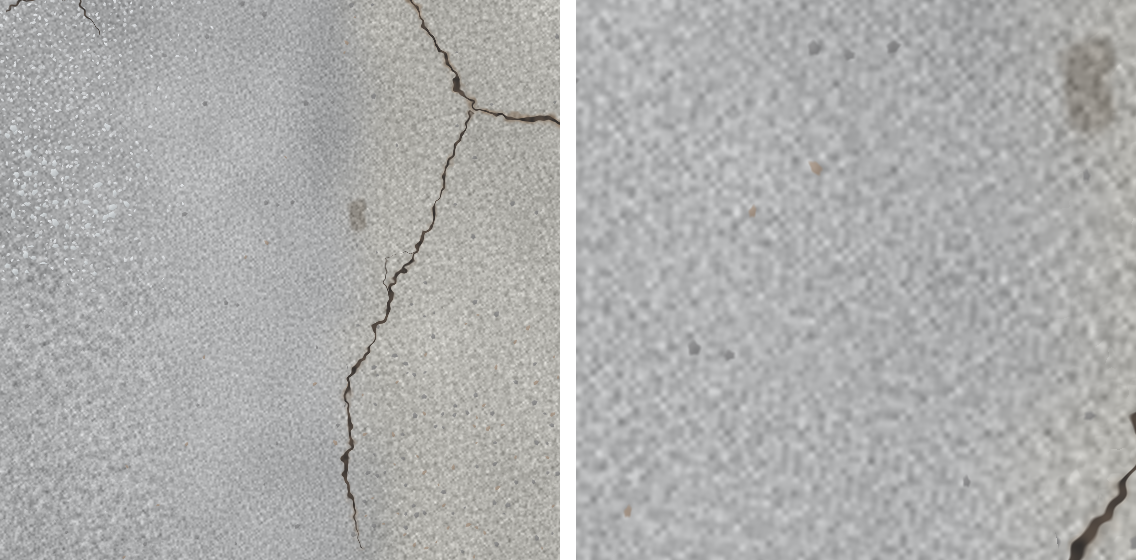
Left, the full canvas; right, a detail of the centre.
Reproduce this texture procedurally as a Shadertoy shader.

```glsl
float hash(vec2 p) {
    return fract(sin(dot(p, vec2(127.1, 311.7))) * 43758.5453);
}

float noise(vec2 p) {
    vec2 i = floor(p), f = fract(p);
    f = f * f * (3.0 - 2.0 * f);
    return mix(mix(hash(i), hash(i + vec2(1, 0)), f.x),
               mix(hash(i + vec2(0, 1)), hash(i + vec2(1, 1)), f.x), f.y);
}

float fbm(vec2 p) {
    float sum = 0.0, amp = 0.5;
    for (int i = 0; i < 4; i++) {
        sum += amp * noise(p);
        p = mat2(1.6, 1.2, -1.2, 1.6) * p + 7.3;
        amp *= 0.5;
    }
    return sum;
}

// Grains without a preferred direction: noise minus its surroundings
float grain(vec2 p, float cells) {
    float c = cos(cells), s = sin(cells);
    p = mat2(c, s, -s, c) * p * cells;
    vec2 e = vec2(0.85, 0.0);
    return noise(p) - 0.25 * (noise(p + e) + noise(p - e) + noise(p + e.yx) + noise(p - e.yx));
}

// Scattered angular pebbles: x = coverage, y = side lighting, z = random tone
vec3 stones(vec2 p, float cells, float density, float size) {
    p *= cells;
    vec3 best = vec3(0);
    float soft = max(0.08, 0.7 * cells / iResolution.y);
    for (int y = -1; y <= 1; y++)
    for (int x = -1; x <= 1; x++) {
        vec2 cell = floor(p) + vec2(x, y);
        if (hash(cell + cells) >= density) continue;
        vec2 centre = cell + 0.15 + 0.7 * vec2(hash(cell + 3.1), hash(cell + 8.7));
        float tone = hash(cell + 17.3), turn = 6.283 * hash(cell + 5.9);
        vec2 d = p - centre;
        vec2 q = mat2(cos(turn), sin(turn), -sin(turn), cos(turn)) * d;
        q.y *= 1.1 + 0.7 * tone;
        float angle = atan(q.y, q.x);
        float radius = size * (0.45 + 0.65 * hash(cell + 23.0));
        float shape = length(q) * (1.0 + 0.08 * sin(3.0 * angle + turn) + 0.08 * sin(5.0 * angle));
        float cover = 1.0 - smoothstep(radius - soft, radius + soft, shape);
        if (cover > best.x) best = vec3(cover, cover * dot(d, vec2(-0.5, 0.85)) / radius, tone);
    }
    return best;
}

float segment(vec2 p, vec2 a, vec2 b) {
    vec2 ab = b - a;
    return length(p - a - ab * clamp(dot(p - a, ab) / dot(ab, ab), 0.0, 1.0));
}

void mainImage(out vec4 fragColor, in vec2 fragCoord) {
    vec2 uv = fragCoord / iResolution.xy;
    float cloud = fbm(uv * 5.0) - 0.47;

    // Zones: coarse left, worn glittering corner, smooth middle, lumpy right
    float right = smoothstep(0.56, 0.69, uv.x + 0.12 * cloud);
    float left = 1.0 - smoothstep(0.2, 0.5, uv.x + 0.12 * uv.y + 0.2 * cloud);
    float corner = (1.0 - smoothstep(0.14, 0.38, uv.x + 0.15 * cloud)) * smoothstep(0.42, 0.62, uv.y);
    float coarse = left * (1.0 - smoothstep(0.5, 0.72, uv.y));

    // Ground tone
    vec3 color = mix(vec3(0.675, 0.679, 0.683), vec3(0.697, 0.692, 0.67), right);
    color += 0.12 * cloud - 0.04 * corner;
    color += 0.05 * (fbm(vec2(uv.x * 16.0, uv.y * 12.0) + 30.0) - 0.47);
    color -= 0.045 * exp(-pow((uv.x - 0.59) / 0.05, 2.0)) * smoothstep(0.5, 0.75, uv.y);
    color -= vec3(0.05, 0.045, 0.035) * exp(-pow((uv.x - 0.67) / 0.04, 2.0)) * (1.0 - smoothstep(0.1, 0.35, uv.y));

    // Grain at several sizes
    color += (0.14 + 0.03 * left) * grain(uv, 140.0) + 0.15 * grain(uv + 3.0, 253.0);
    color += 0.15 * coarse * grain(uv + 5.0, 68.0) + 0.11 * right * grain(uv + 9.0, 95.0);
    color += 0.05 * (noise(uv * 210.0) - 0.5);

    // Embedded gravel
    vec3 lumps = stones(uv, 80.0, 0.65, 0.5);
    color += right * (0.035 * lumps.x * (lumps.z - 0.2) + 0.055 * lumps.y);
    vec3 chips = stones(uv + 2.0, 56.0, 0.5, 0.48);
    color += coarse * (0.05 * lumps.y + 0.06 * chips.y + 0.08 * chips.x * (chips.z - 0.4));

    // Sparse slate and rust pebbles
    float pebbleDensity = mix(0.03, 0.26, right * (1.0 - smoothstep(0.2, 0.6, uv.y)));
    vec3 pebble = stones(uv + 4.0, 56.0, pebbleDensity, 0.27);
    vec3 pebbleColor = mix(vec3(0.48, 0.48, 0.485), vec3(0.62, 0.54, 0.47), step(0.68, pebble.z));
    color = mix(color, pebbleColor + 0.05 * pebble.y, 0.75 * pebble.x * (1.0 - corner));

    // Bright flecks, larger toward the lower edge of the worn corner
    vec3 fleck = stones(uv, 105.0, 0.55 * corner, 0.38);
    color = mix(color, vec3(0.88, 0.89, 0.9) + 0.06 * fleck.y, fleck.x * (0.35 + 0.65 * fleck.z));
    float band = (1.0 - smoothstep(0.12, 0.28, uv.x)) * smoothstep(0.48, 0.58, uv.y) * (1.0 - smoothstep(0.72, 0.82, uv.y));
    vec3 bigFleck = stones(uv + 6.0, 56.0, 0.4 * band, 0.38);
    color = mix(color, vec3(0.81, 0.83, 0.84) + 0.1 * bigFleck.y, 0.85 * bigFleck.x);

    // Worn brown hollow
    vec2 hollow = (uv - vec2(0.638, 0.61)) / vec2(0.018, 0.031);
    float pit = 1.0 - smoothstep(0.5, 1.25, length(hollow) + 0.7 * (noise(uv * 60.0) - 0.5));
    color -= pit * vec3(0.12, 0.135, 0.15);

    // Cracks follow jittered paths
    vec2 trunk[13] = vec2[](vec2(0.845, 0.8), vec2(0.797, 0.707), vec2(0.777, 0.622), vec2(0.742, 0.551),
        vec2(0.697, 0.486), vec2(0.684, 0.427), vec2(0.625, 0.329), vec2(0.618, 0.271), vec2(0.625, 0.219),
        vec2(0.616, 0.173), vec2(0.619, 0.128), vec2(0.634, 0.069), vec2(0.641, 0.02));
    vec2 fork[6] = vec2[](vec2(0.725, 1.02), vec2(0.781, 0.922), vec2(0.82, 0.844),
        vec2(0.853, 0.805), vec2(0.911, 0.789), vec2(1.02, 0.783));
    vec2 arch[5] = vec2[](vec2(0.01, 0.98), vec2(0.05, 0.997), vec2(0.12, 1.0), vec2(0.15, 0.99), vec2(0.178, 0.945));
    vec2 p = uv + 0.016 * (vec2(noise(uv * 38.0), noise(uv * 38.0 + 50.0)) - 0.5)
                + 0.01 * (vec2(noise(uv * 105.0), noise(uv * 105.0 + 50.0)) - 0.5);
    float trunkDist = 1.0, forkDist = 1.0, thinDist = 1.0;
    for (int i = 0; i < 12; i++) trunkDist = min(trunkDist, segment(p, trunk[i], trunk[i + 1]));
    for (int i = 0; i < 5; i++) forkDist = min(forkDist, segment(p, fork[i], fork[i + 1]));
    for (int i = 0; i < 4; i++) thinDist = min(thinDist, segment(p, arch[i], arch[i + 1]));
    thinDist = min(thinDist, segment(p, vec2(0.742, 0.551), vec2(0.695, 0.546)));
    thinDist = min(thinDist, segment(p, vec2(0.695, 0.546), vec2(0.688, 0.45)));

    // Crumbled rims, then the dark gaps
    float rim = max(1.0 - smoothstep(0.003, 0.014, forkDist), 0.55 * (1.0 - smoothstep(0.002, 0.009, trunkDist)));
    color = mix(color, vec3(0.52, 0.44, 0.36) + 0.3 * grain(uv, 130.0), 0.85 * rim * noise(uv * 75.0 + 4.0));
    float vary = 0.3 + noise(uv * 28.0);
    float gap = min(trunkDist - 0.0036 * vary * smoothstep(-0.05, 0.2, uv.y), forkDist - 0.0042 * vary);
    gap = min(gap, thinDist - 0.003 * (vary - 0.5));
    float edge = max(0.0011, 0.7 / iResolution.y);
    vec3 gapColor = mix(vec3(0.17, 0.16, 0.155), vec3(0.36, 0.31, 0.27), noise(uv * 120.0));
    color = mix(color, gapColor, 0.95 * (1.0 - smoothstep(-edge, edge, gap)));

    fragColor = vec4(clamp(color, 0.0, 1.0), 1.0);
}
```
